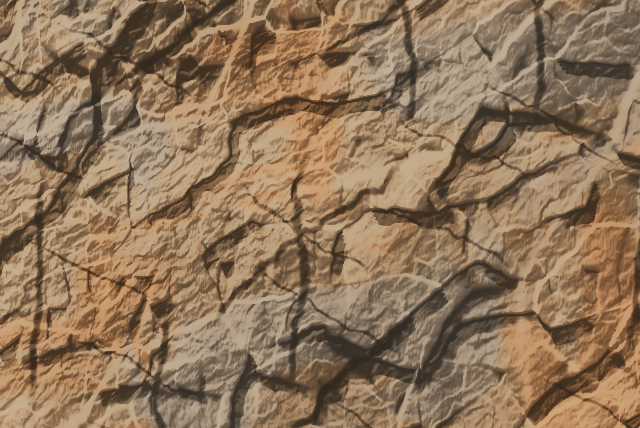
This texture is drawn by a Shadertoy shader. Its source:

```glsl
const vec2 LIGHT_DIR = vec2(-0.42, 0.91);

vec3 hash3(vec2 cell) {
    vec3 k = vec3(dot(cell, vec2(127.1, 311.7)), dot(cell, vec2(269.5, 183.3)), dot(cell, vec2(419.2, 371.9)));
    return fract(sin(k) * 43758.5);
}

mat2 turn(float angle) {
    float c = cos(angle), s = sin(angle);
    return mat2(c, s, -s, c);
}

// Layered, self-warped sines, roughly -1..1
float sineNoise(vec2 p) {
    float sum = 0.0, amp = 0.5;
    for (int i = 0; i < 5; i++) {
        p = turn(0.65) * p + 1.7;
        p += 0.7 * sin(p.yx * 1.3);
        sum += amp * (sin(p.x) + 0.6 * sin(p.y * 1.2 + 2.0));
        p *= 1.9;
        amp *= 0.56;
    }
    return sum;
}

// Cellular noise: each cell is a tilted plane, blended at its borders
float facets(vec2 p, float sharpness) {
    vec2 base = floor(p);
    float total = 0.0, weights = 1e-30;
    for (int y = -1; y <= 1; y++)
    for (int x = -1; x <= 1; x++) {
        vec2 cell = base + vec2(x, y);
        vec3 rnd = hash3(cell);
        vec2 offset = p - cell - 0.1 - 0.8 * rnd.xy;
        vec2 tilt = 2.0 * hash3(cell + 57.0).xy - 1.0;
        float w = exp(-sharpness * dot(offset, offset));
        total += w * (rnd.z + dot(tilt, offset));
        weights += w;
    }
    return total / weights;
}

// Stacked facets, each layer elongated along its own bedding direction
float rockHeight(vec2 p, int layers, float roughness) {
    float height = 0.0, scale = 3.0;
    for (int i = 0; i < layers; i++) {
        float angle = 0.6 + 0.6 * sin(2.3 * float(i));
        vec2 q = turn(angle) * p * vec2(1.35, 0.75) * scale;
        float amp = i < 2 ? 0.32 : 0.36 * roughness;
        height += amp / scale * facets(q + 11.0 * float(i), clamp(300.0 / scale, 8.0, 50.0));
        scale *= 2.15;
    }
    return height;
}

// Shade cast by ledges that stand between the point and the light
float ledgeShadow(vec2 p, float roughness) {
    float here = rockHeight(p, 3, roughness);
    float blocked = 0.0;
    for (int i = 1; i <= 4; i++) {
        float d = 0.009 * float(i);
        blocked = max(blocked, rockHeight(p + LIGHT_DIR * d, 3, roughness) - here - 0.5 * d);
    }
    return smoothstep(0.0, 0.022, blocked);
}

// Broken, wandering cracks in parallel lanes
float joint(vec2 p, float angle, float spacing, float width) {
    vec2 q = turn(angle) * p / spacing;
    float lane = floor(q.x);
    vec3 rnd = hash3(vec2(lane, floor(angle * 10.0)));
    float wander = 0.12 * sineNoise(vec2(q.y * 1.5, lane));
    float dist = abs(fract(q.x) - 0.3 - 0.4 * rnd.x - wander) * spacing;
    float reach = smoothstep(0.1, 0.6, sin(q.y * 1.3 + rnd.y * 6.28));
    return reach * (1.0 - smoothstep(width * 0.2, width, dist));
}

vec3 rockRamp(float tone) {
    vec3 shade = vec3(0.20, 0.16, 0.115);
    vec3 umber = vec3(0.41, 0.32, 0.23);
    vec3 ochre = vec3(0.55, 0.43, 0.31);
    vec3 sand = vec3(0.70, 0.57, 0.43);
    vec3 pale = vec3(0.80, 0.73, 0.61);
    float t = clamp(tone, 0.0, 1.0) * 4.0;
    vec3 color = mix(shade, umber, min(t, 1.0));
    color = mix(color, ochre, clamp(t - 1.0, 0.0, 1.0));
    color = mix(color, sand, clamp(t - 2.0, 0.0, 1.0));
    return mix(color, pale, clamp(t - 3.0, 0.0, 1.0));
}

void mainImage(out vec4 fragColor, in vec2 fragCoord) {
    vec2 uv = fragCoord / iResolution.y;
    vec2 p = uv + 0.025 * vec2(sineNoise(uv * 4.0), sineNoise(uv * 4.0 + 7.3));
    p += 0.004 * vec2(sineNoise(uv * 24.0 + 3.0), sineNoise(uv * 24.0 + 9.0));

    // Relief and light
    float roughness = mix(0.6, 1.25, smoothstep(-0.5, 0.5, sineNoise(uv * 3.2 + 4.0)));
    float reach = 0.0025;
    float slope = (rockHeight(p - LIGHT_DIR * reach, 6, roughness)
                 - rockHeight(p + LIGHT_DIR * reach, 6, roughness)) / (2.0 * reach);
    float lit = slope / sqrt(1.0 + slope * slope);
    float shadow = ledgeShadow(p, roughness);

    // Cracks and stains
    float crack = max(joint(p, 0.85, 0.30, 0.011), joint(p, 0.06, 0.27, 0.013));
    crack = max(crack, 0.7 * joint(p, 2.1, 0.17, 0.006));
    float stain = sineNoise(turn(0.4) * uv * vec2(6.0, 3.5) + 2.0);
    float mottle = sineNoise(p * 30.0);

    float tone = 0.32 + 0.85 * lit + 0.38 * stain + 0.18 * mottle - 1.2 * shadow - 1.5 * crack;
    vec3 color = rockRamp(0.5 + 0.52 * tone / sqrt(1.0 + tone * tone));

    // Mineral tints: weathered grey and iron rust
    float grey = smoothstep(0.05, 0.65, sineNoise(p * 6.0 + 15.0));
    float rust = smoothstep(0.1, 0.75, sineNoise(p * 7.0 + 31.0));
    float luma = dot(color, vec3(0.3, 0.59, 0.11));
    color = mix(color, luma * vec3(1.08, 0.99, 0.88), 0.65 * grey);
    color = mix(color, color * vec3(1.06, 0.90, 0.76), 0.7 * rust * (1.0 - grey));
    fragColor = vec4(color, 1.0);
}
```
